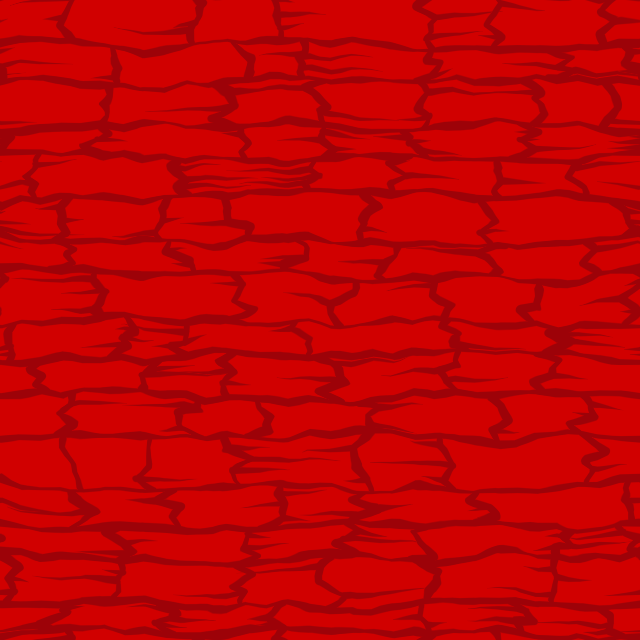
Give the GLSL for this texture, as a Shadertoy shader.

```glsl
// Cracked red bark: flat plates split by ragged, mostly horizontal dark fissures.

const vec3 PLATE = vec3(0.82, 0.0, 0.0);
const vec3 FISSURE = vec3(0.615, 0.008, 0.03);
const float ROWS = 16.0;             // plate rows per tile; one row is one unit
const float CRACKS = 6.0;            // upright cracks per row
const int SEGMENTS = 4;              // straight pieces per upright crack
const vec2 SEAM_WIDTH = vec2(0.03, 0.125);   // thinnest, thickest half width
const vec2 CRACK_WIDTH = vec2(0.055, 0.125);
const vec2 SPUR_LENGTH = vec2(0.5, 2.3);
const float SPUR_WIDTH = 0.085;
const float SPUR_CHANCE = 0.55;
const float ZIGZAG = 0.75;           // sideways spread of the crack corners
const vec2 RAGGED = vec2(0.16, 0.07);

float hash(vec2 cell, float seed) {
    vec3 h = fract(vec3(cell, seed).xyx * vec3(0.1031, 0.1030, 0.0973) + seed * 0.137);
    h += dot(h, h.yzx + 33.33);
    return fract((h.x + h.y) * h.z);
}

// Wrapping value noise with straight ramps, which gives angular outlines.
float noise(vec2 p, vec2 period, float seed) {
    vec2 cell = floor(p), f = p - cell;
    vec2 a = mod(cell, period), b = mod(cell + 1.0, period);
    return mix(mix(hash(a, seed), hash(vec2(b.x, a.y), seed), f.x),
               mix(hash(vec2(a.x, b.y), seed), hash(b, seed), f.x), f.y);
}

// Noise along one seam, with a whole number of steps per tile.
float seamNoise(float x, float row, float steps, float seed) {
    return noise(vec2(x / ROWS * steps, row), vec2(steps, ROWS), seed) - 0.5;
}

// Height of a seam; it strays less than half a row, so seams never cross.
float seamHeight(float x, float row) {
    return row + 0.3 * (hash(vec2(0.0, mod(row, ROWS)), 1.0) - 0.5)
         + 0.38 * seamNoise(x, row, 9.0, 2.0)
         + 0.16 * seamNoise(x, row, 31.0, 3.0);
}

float seamWidth(float x, float row) {
    return mix(SEAM_WIDTH.x, SEAM_WIDTH.y, seamNoise(x, row, 23.0, 4.0) + 0.5);
}

// Distance to a segment whose half width runs from ra to rb.
float taper(vec2 p, vec2 a, vec2 b, float ra, float rb) {
    vec2 ab = b - a;
    float t = clamp(dot(p - a, ab) / dot(ab, ab), 0.0, 1.0);
    return length(p - a - ab * t) - mix(ra, rb, t);
}

// One upright zigzag crack with pointed sideways spurs; p.y starts at the lower seam.
float crack(vec2 p, float centre, float height, vec2 id) {
    float d = 1e3;
    vec2 last = vec2(0.0);
    float lastWidth = 0.0;
    for (int k = 0; k <= SEGMENTS; k++) {
        float seed = 10.0 + float(k) * 7.0;
        bool inner = k > 0 && k < SEGMENTS;
        float level = float(k) + (inner ? 0.7 * (hash(id, seed) - 0.5) : 0.0);
        vec2 corner = vec2(centre + ZIGZAG * (hash(id, seed + 1.0) - 0.5),
                           height * level / float(SEGMENTS));
        float width = mix(CRACK_WIDTH.x, CRACK_WIDTH.y, hash(id, seed + 2.0));
        if (k > 0) d = min(d, taper(p, last, corner, lastWidth, width));
        if (inner && hash(id, seed + 3.0) < SPUR_CHANCE) {
            float h = hash(id, seed + 4.0);
            float reach = mix(SPUR_LENGTH.x, SPUR_LENGTH.y, h * h);
            float side = hash(id, seed + 5.0) < 0.5 ? -1.0 : 1.0;
            vec2 tip = corner + vec2(side * reach, 0.2 * (hash(id, seed + 6.0) - 0.5));
            d = min(d, taper(p, corner, tip, SPUR_WIDTH, 0.0));
        }
        last = corner;
        lastWidth = width;
    }
    return d;
}

void mainImage(out vec4 fragColor, in vec2 fragCoord) {
    vec2 p = fragCoord / iResolution.xy * ROWS;
    float pixel = ROWS / iResolution.y;

    // Ragged outlines
    vec2 grain = vec2(2.0, 5.0);
    p += RAGGED * (vec2(noise(p * grain, ROWS * grain, 5.0),
                        noise(p * grain, ROWS * grain, 6.0)) - 0.5);

    // Seams below and above this plate
    float row = floor(p.y + 0.5);
    if (p.y < seamHeight(p.x, row)) row -= 1.0;
    float low = seamHeight(p.x, row), high = seamHeight(p.x, row + 1.0);
    float d = min(p.y - low - seamWidth(p.x, row),
                  high - p.y - seamWidth(p.x, row + 1.0));

    // Upright cracks of this row
    float spacing = ROWS / CRACKS;
    float shift = hash(vec2(3.0, mod(row, ROWS)), 7.0) * spacing;
    float cell = floor((p.x - shift) / spacing);
    for (float i = -1.0; i <= 1.0; i++) {
        vec2 id = vec2(mod(cell + i, CRACKS), mod(row, ROWS));
        float centre = shift + (cell + i + 0.5 + 0.6 * (hash(id, 8.0) - 0.5)) * spacing;
        d = min(d, crack(vec2(p.x, p.y - low), centre, high - low, id));
    }

    float plate = smoothstep(-0.75 * pixel, 0.75 * pixel, d);
    fragColor = vec4(mix(FISSURE, PLATE, plate), 1.0);
}
```
